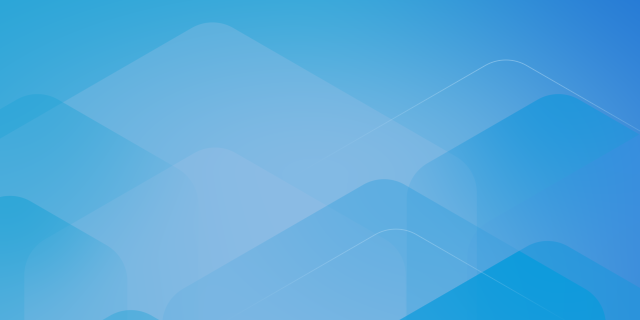
Reproduce this background procedurally as a Shadertoy shader.

```glsl
// Translucent rounded hexagons overlapping on a blue sky gradient.
// Each panel hangs from its rounded top corner and fades with distance from it;
// two thin hexagon outlines are drawn over the panels.

const float CORNER = 0.13;   // corner radius, in canvas heights
const vec3 TEAL     = vec3(0.13, 0.64, 0.84);
const vec3 ROYAL    = vec3(0.11, 0.45, 0.83);
const vec3 HAZE     = vec3(0.47, 0.72, 0.89);
const vec3 LAVENDER = vec3(0.62, 0.75, 0.90);
const vec3 AZURE    = vec3(0.09, 0.59, 0.86);
const vec3 CYAN     = vec3(0.00, 0.61, 0.86);

// Signed distance to a hexagon with vertical sides.
float hexDistance(vec2 p, float apothem) {
    const vec3 k = vec3(-0.8660254, 0.5, 0.5773503);
    p = abs(p.yx);
    p -= 2.0 * min(dot(k.xy, p), 0.0) * k.xy;
    p -= vec2(clamp(p.x, -k.z * apothem, k.z * apothem), apothem);
    return length(p) * sign(p.y);
}

// Rounded hexagon placed by the top of its upper corner.
float panelDistance(vec2 p, vec2 tip, float apothem) {
    float drop = (apothem - CORNER) * 1.1547005 + CORNER;
    return hexDistance(p - tip + vec2(0.0, drop), apothem - CORNER) - CORNER;
}

float coverage(float d, float pixel) {
    return 1.0 - smoothstep(-0.7 * pixel, 0.7 * pixel, d);
}

// Opacity runs from alpha.x at the tip to alpha.y at the given reach.
float fade(vec2 p, vec2 tip, vec2 alpha, float reach) {
    return mix(alpha.x, alpha.y, smoothstep(0.0, reach, distance(p, tip)));
}

vec3 panel(vec3 under, vec2 p, vec2 tip, float apothem, vec3 tint,
           vec2 alpha, float reach, float pixel) {
    float mask = coverage(panelDistance(p, tip, apothem), pixel);
    return mix(under, tint, mask * fade(p, tip, alpha, reach));
}

vec3 outline(vec3 under, vec2 p, vec2 tip, float apothem,
             float alpha, float reach, float pixel) {
    float d = abs(panelDistance(p, tip, apothem)) - 0.0013;
    float strength = fade(p, tip, vec2(alpha, 0.0), reach);
    return mix(under, vec3(0.68, 0.84, 0.95), coverage(d, pixel) * strength);
}

// Teal to royal blue, with a pale haze in the lower middle.
vec3 sky(vec2 p) {
    vec3 rim = mix(TEAL, ROYAL, smoothstep(0.9, 2.1, p.x));
    vec2 q = vec2(0.48 * (p.x - 1.0), max(p.y - 0.45, 0.0));
    return mix(rim, HAZE, exp(-dot(q, q) / 0.25));
}

void mainImage(out vec4 fragColor, in vec2 fragCoord) {
    vec2 p = fragCoord / iResolution.y;
    float px = 1.0 / iResolution.y;
    vec3 col = sky(p);

    // Large pale panels
    col = panel(col, p, vec2(0.664, 0.930), 0.826, LAVENDER, vec2(0.30, 0.25), 1.0, px);
    col = panel(col, p, vec2(0.672, 0.539), 0.596, LAVENDER, vec2(0.32, 0.26), 0.8, px);

    // Left panels
    col = panel(col, p, vec2(0.117, 0.706), 0.503, TEAL, vec2(0.48, 0.02), 0.65, px);
    col = panel(col, p, vec2(0.031, 0.388), 0.367, TEAL, vec2(0.68, 0.08), 0.48, px);
    col = panel(col, p, vec2(0.409, 0.031), 0.300, TEAL, vec2(0.42, 0.20), 0.30, px);

    // Right and centre panels
    vec2 centreTip = vec2(1.200, 0.440);
    vec2 lowTip = vec2(1.711, 0.247);
    col = panel(col, p, vec2(1.745, 0.706), 0.474, AZURE, vec2(0.75, 0.12), 0.62, px);
    col = panel(col, p, vec2(2.400, 0.792), 0.940, vec3(0.27, 0.54, 0.89), vec2(0.70, 0.08), 1.0, px);
    col = panel(col, p, centreTip, 0.693, AZURE, vec2(0.32, 0.10), 0.75, px);
    col = panel(col, p, lowTip, 0.600, AZURE, vec2(0.58, 0.45), 0.5, px);

    // Deeper colour where the two lower panels cross
    float overlap = max(panelDistance(p, centreTip, 0.693), panelDistance(p, lowTip, 0.600));
    col = mix(col, CYAN, coverage(overlap, px) * fade(p, lowTip, vec2(0.68, 0.40), 0.6));

    // Thin outlines
    col = outline(col, p, vec2(1.581, 0.8125), 0.75, 0.55, 0.85, px);
    col = outline(col, p, vec2(1.237, 0.284), 0.65, 0.50, 0.70, px);

    fragColor = vec4(col, 1.0);
}
```
